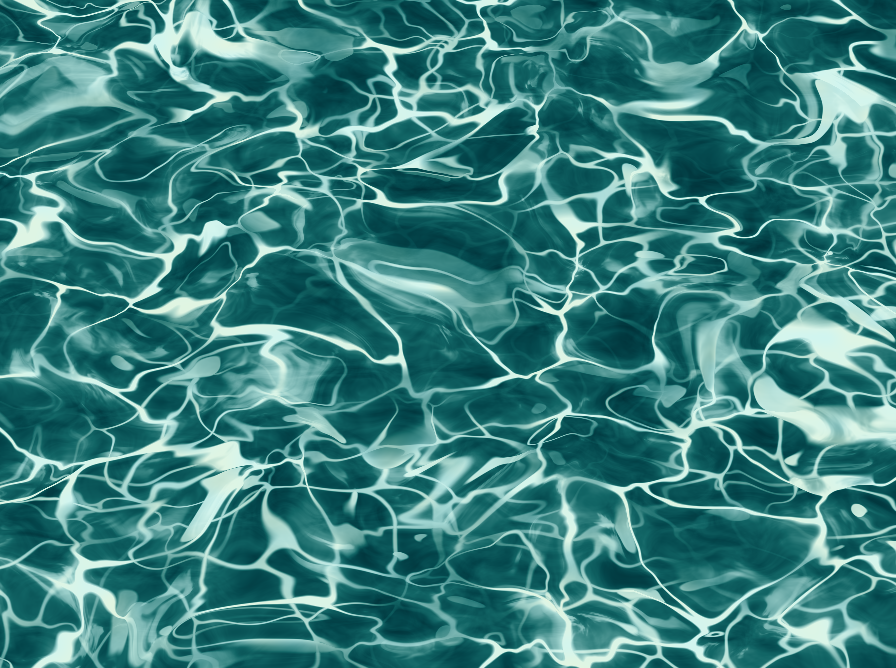
Write a WebGL 1 fragment shader that draws this texture.

```glsl
precision highp float;
uniform vec2 u_resolution;

const vec3 ABYSS = vec3(0.0, 0.19, 0.22);
const vec3 DEEP = vec3(0.015, 0.285, 0.305);
const vec3 TEAL = vec3(0.07, 0.40, 0.40);
const vec3 SHALLOW = vec3(0.24, 0.54, 0.53);
const vec3 HAZE = vec3(0.45, 0.69, 0.68);
const vec3 PALE = vec3(0.63, 0.83, 0.81);
const vec3 GLINT = vec3(0.84, 0.96, 0.92);

vec2 hash2(vec2 p) {
  vec3 q = fract(p.xyx * vec3(0.1031, 0.1030, 0.0973));
  q += dot(q, q.yzx + 33.33);
  return fract((q.xx + q.yz) * q.zy);
}

float noise(vec2 p) {
  vec2 i = floor(p), f = fract(p);
  f = f * f * (3.0 - 2.0 * f);
  float low = mix(hash2(i).x, hash2(i + vec2(1.0, 0.0)).x, f.x);
  float high = mix(hash2(i + vec2(0.0, 1.0)).x, hash2(i + 1.0).x, f.x);
  return mix(low, high, f.y);
}

float fbm(vec2 p) {
  float sum = 0.0, amp = 0.53;
  for (int i = 0; i < 4; i++) {
    sum += amp * noise(p);
    p = mat2(1.6, 1.2, -1.2, 1.6) * p + 17.3;
    amp *= 0.5;
  }
  return sum;
}

vec2 warp(vec2 p, float freq, float amount) {
  vec2 q = p * freq;
  return p + amount * (vec2(noise(q + 3.7), noise(q + 41.2)) - 0.5);
}

// Distance to the cell walls, filleted where walls meet
float wallDistance(vec2 p, float sharpness) {
  vec2 cell = floor(p), f = fract(p), nearest = vec2(0.0);
  float best = 9.0;
  for (int y = -1; y <= 1; y++)
    for (int x = -1; x <= 1; x++) {
      vec2 g = vec2(float(x), float(y));
      vec2 r = g + hash2(cell + g) - f;
      if (dot(r, r) < best) { best = dot(r, r); nearest = r; }
    }
  float sum = 0.0;
  for (int y = -2; y <= 2; y++)
    for (int x = -2; x <= 2; x++) {
      vec2 g = vec2(float(x), float(y));
      vec2 r = g + hash2(cell + g) - f;
      vec2 gap = r - nearest;
      if (dot(gap, gap) > 0.0001)
        sum += exp(-sharpness * dot(0.5 * (nearest + r), normalize(gap)));
    }
  return max(-log(sum + 0.0000001) / sharpness, 0.0);
}

float strand(float d, float width, float blur) {
  return 1.0 - smoothstep(width * 0.6, width + blur, d);
}

// Thin closed curves along a level of the noise
float loopLine(vec2 p, float level, float width) {
  float e = 0.02, n = noise(p);
  vec2 slope = vec2(noise(p + vec2(e, 0.0)), noise(p + vec2(0.0, e))) - n;
  float d = abs(n - level) / (length(slope) / e + 0.15);
  return strand(d, width, 0.03);
}

vec3 waterColor(float light) {
  float t = light * 5.0;
  vec3 c = mix(ABYSS, DEEP, clamp(t + 1.0, 0.0, 1.0));
  c = mix(c, TEAL, clamp(t, 0.0, 1.0));
  c = mix(c, SHALLOW, clamp(t - 1.0, 0.0, 1.0));
  c = mix(c, HAZE, clamp(t - 2.0, 0.0, 1.0));
  c = mix(c, PALE, clamp(t - 3.0, 0.0, 1.0));
  return mix(c, GLINT, clamp(t - 4.0, 0.0, 1.0));
}

void main() {
  vec2 uv = gl_FragCoord.xy / u_resolution.y;
  // Ripples shrink and flatten with distance
  vec2 p = vec2((uv.x - 0.67) * (5.4 + 1.6 * uv.y), uv.y * (7.4 + 2.4 * uv.y)) + 20.0;
  vec2 q = warp(warp(warp(p, 0.8, 0.9), 2.1, 0.4), 5.5, 0.14);

  // Main caustic net, swelling into a few bright pools
  float d = wallDistance(q, 26.0);
  float pool = smoothstep(0.76, 0.9, noise(q * 1.25 + 7.0));
  float thick = noise(p * 2.1 + 30.0);
  float width = 0.005 + 0.03 * thick * thick * thick + 0.17 * pool;
  float power = mix(0.45, 1.15, smoothstep(0.2, 0.65, noise(p * 1.7 + 60.0)));
  float net = strand(d, width, 0.03) * power;

  // Finer net, loops and flecks, gathered in busy areas
  vec2 r = warp(warp(p * 1.5 + 50.0, 0.9, 0.9), 2.7, 0.4);
  float busy = smoothstep(0.35, 0.7, noise(p * 0.75 + 90.0));
  float fineD = wallDistance(r, 28.0);
  float fine = strand(fineD, 0.006 + 0.02 * thick, 0.04) * mix(0.08, 0.8, busy);
  float loops = loopLine(q * vec2(1.3, 1.7) + 11.0, 0.74, 0.01) * mix(0.2, 0.95, thick);
  float flecks = smoothstep(0.83, 0.88, noise(q * vec2(2.6, 3.2) + 33.0)) * mix(0.3, 0.9, busy);

  // Smoky water body, glow beside the strands, and surface streaks
  float smoke = fbm(q * 1.8 + 5.0);
  float wisps = fbm(warp(q, 1.5, 1.2) * 3.6 + 25.0);
  float ripple = fbm(warp(p, 3.0, 0.5) * vec2(5.0, 8.0) + 70.0) - 0.5;
  float light = 0.06 + 0.45 * (smoke - 0.5) + 0.32 * (wisps - 0.5) + 0.26 * ripple;
  light += exp(-d * 10.0) * (0.06 + 0.4 * smoke) + exp(-fineD * 13.0) * 0.16 * busy;
  light += 0.32 * smoothstep(0.57, 0.72, wisps) * smoothstep(0.4, 0.6, smoke);

  float bright = clamp(max(max(net, fine), max(loops, flecks)), 0.0, 1.0);
  light = mix(light, 1.06, bright * 0.94);
  light -= 0.35 * pool * smoothstep(0.35, 0.75, wisps) * net;

  // Faint warm and blue dispersion in the highlights
  vec3 tint = vec3(0.07, 0.0, -0.06) * (noise(p * 4.0 + 15.0) - 0.35);
  gl_FragColor = vec4(waterColor(light) + tint * bright, 1.0);
}
```
